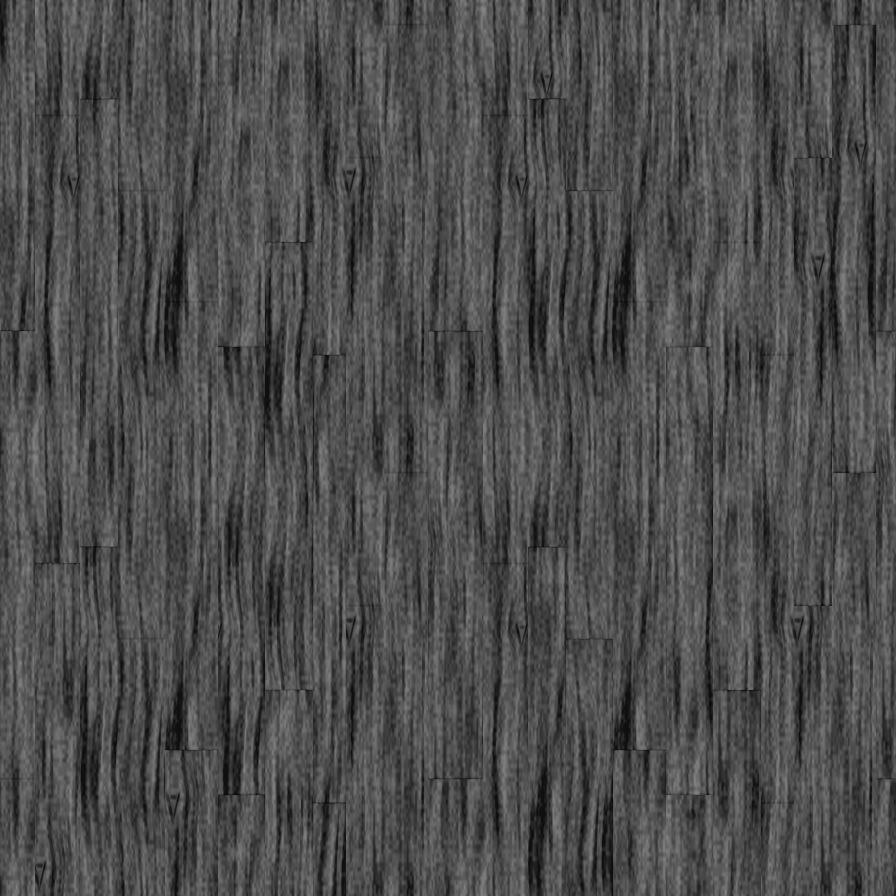
Give the GLSL for this texture, as a Shadertoy shader.

```glsl
// Charcoal wood strips: a seamless tile of vertical grain, two across and two down.
// Stretched periodic noise makes fibres, dark streaks, knots and worn flecks;
// random planks slide the grain, so that cuts and joints differ between repeats.

const float REPEATS = 2.0;        // tiles along the canvas height
const float COLUMNS = 10.0;       // planks across one tile
const float SHIFTED_SHARE = 0.3;  // planks whose grain is displaced
const vec3 WOOD_TINT = vec3(1.0);
const float WOOD_TONE = 0.345;
const float DARKEST = 0.06;
const float PALEST = 0.52;

float hash(vec2 p) {
    vec3 q = fract(vec3(p.xyx) * 0.1031);
    q += dot(q, q.yzx + 33.33);
    return fract((q.x + q.y) * q.z);
}

// Value noise that repeats every unit of p, with the given cells per unit
float grain(vec2 p, vec2 cells, float seed) {
    p *= cells;
    vec2 i = floor(p);
    vec2 f = p - i;
    f = f * f * (3.0 - 2.0 * f);
    vec2 a = mod(i, cells) + seed;
    vec2 b = mod(i + 1.0, cells) + seed;
    return mix(mix(hash(a), hash(vec2(b.x, a.y)), f.x),
               mix(hash(vec2(a.x, b.y)), hash(b), f.x), f.y);
}

// Offset to the nearest repeat of a point in the tile
vec2 nearest(vec2 p, vec2 center) {
    return fract(p - center + 0.5) - 0.5;
}

// Small dark core with a hooked crack that leans and fades below it
float knot(vec2 d, float size) {
    vec2 s = d / size;
    float core = 1.0 - smoothstep(0.2, 1.0, length(s / vec2(0.45, 0.35)));
    float depth = -s.y / 3.0;
    float along = smoothstep(-0.25, 0.0, depth) * (1.0 - smoothstep(0.5, 1.0, depth));
    float left = abs(s.x + 0.5 - 0.6 * depth);
    float right = abs(s.x - 0.45 + 0.7 * depth);
    float crack = 1.0 - smoothstep(0.05, 0.22, min(left, right + 0.06));
    return max(core, crack * along);
}

// Brightness of the wood at a point of the tile
float woodTone(vec2 p) {
    float knots = 0.0;
    float bend = 0.0;
    for (int i = 0; i < 2; i++) {
        vec2 d = nearest(p, vec2(0.165 + 0.615 * float(i), 0.6 + 0.015 * float(i)));
        float size = 0.021 + 0.004 * float(i);
        knots = max(knots, knot(d, size));
        bend += d.x * exp(-dot(d, d) / (size * size * 4.0));
    }

    // Slight waviness, parting around the knots
    vec2 q = p;
    q.x += 0.014 * (grain(p, vec2(9.0, 4.0), 11.0) - 0.5) - 0.4 * bend;
    q.x += 0.006 * (grain(p, vec2(26.0, 7.0), 17.0) - 0.5);

    // Fibres, from broad to hair thin
    float tone = WOOD_TONE;
    tone += 0.03 * (grain(q, vec2(18.0, 2.0), 23.0) - 0.5);
    tone += 0.10 * (grain(q, vec2(62.0, 4.0), 37.0) - 0.5);
    tone += 0.19 * (grain(q, vec2(150.0, 8.0), 41.0) - 0.5);
    tone += 0.15 * (grain(q, vec2(230.0, 100.0), 53.0) - 0.5);

    // Dense dark streaks of two widths
    float cluster = smoothstep(0.2, 0.8, grain(q, vec2(22.0, 3.0), 61.0));
    float thin = smoothstep(0.5, 0.9, grain(q, vec2(112.0, 6.0), 71.0));
    float broad = smoothstep(0.62, 0.95, grain(q, vec2(64.0, 5.0), 83.0));
    tone -= 0.18 * thin * (0.45 + 0.55 * cluster) + 0.19 * broad * (0.3 + 0.7 * cluster);

    // One worn band of pale flecks and short black marks
    float band = 1.0 - smoothstep(0.01, 0.03, abs(nearest(p, vec2(0.55, 0.0)).x));
    float flecks = grain(q, vec2(64.0, 22.0), 97.0);
    tone += 0.13 * band * smoothstep(0.68, 0.95, flecks);
    tone -= 0.12 * band * (1.0 - smoothstep(0.08, 0.28, flecks));

    return tone - 0.2 * knots;
}

void mainImage(out vec4 fragColor, in vec2 fragCoord) {
    vec2 uv = REPEATS * fragCoord / iResolution.y;
    float pixel = REPEATS / iResolution.y;

    // Planks of uneven width, each column with its own joint height
    float across = uv.x * COLUMNS;
    across += 0.5 * grain(vec2(uv.x, 0.0), vec2(COLUMNS, 1.0), 5.0);
    float column = floor(across);
    float along = uv.y + hash(vec2(mod(column, COLUMNS), 3.0));
    vec2 plank = vec2(column, floor(along));

    // Displaced planks break the repeat
    float shifted = step(1.0 - SHIFTED_SHARE, hash(plank + 31.0));
    vec2 slide = vec2(hash(plank + 47.0), hash(plank + 59.0));
    float tone = woodTone(uv + shifted * slide);

    // Faint hairline joints, darker upper ends and sides on displaced planks
    float endGap = abs(fract(along + 0.5) - 0.5);
    float sideGap = (0.5 - abs(fract(across) - 0.5)) / COLUMNS;
    float joint = 1.0 - smoothstep(0.0006, 0.0012 + pixel, endGap);
    float side = 1.0 - smoothstep(0.0005, 0.002 + pixel, sideGap);
    tone -= joint * mix(0.05, 0.09, shifted) + side * shifted * 0.04;
    tone -= 0.03 * shifted * (1.0 - smoothstep(0.0, 0.06, 1.0 - fract(along)));

    fragColor = vec4(WOOD_TINT * clamp(tone, DARKEST, PALEST), 1.0);
}
```
